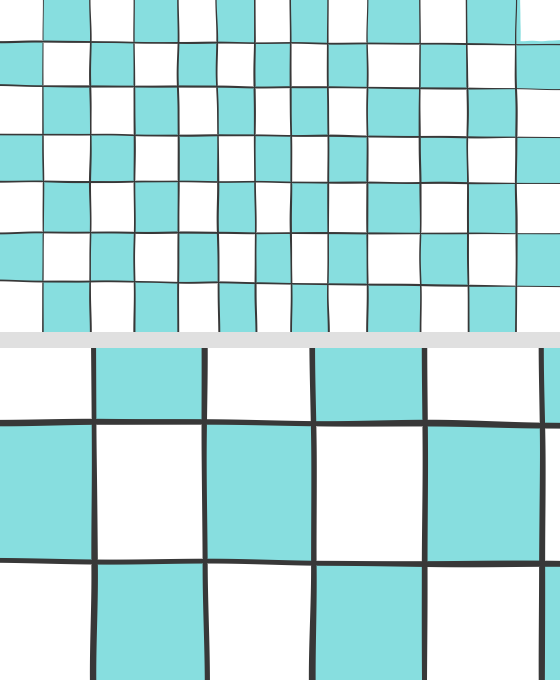
Top, the full canvas; bottom, a detail of the centre.
Reproduce this pattern procedurally as a Shadertoy shader.

```glsl
// Hand-drawn teal and white checkerboard with wobbly dark ink lines.

const vec3 PAPER = vec3(1.0);
const vec3 TEAL = vec3(0.53, 0.87, 0.875);
const vec3 INK = vec3(0.22);

const float LINE_WIDTH = 0.0057;   // in canvas heights
const float WOBBLE = 0.0017;       // sideways drift of the pen
const float WOBBLE_FREQ = 9.0;
const float WIDTH_VARIATION = 0.2;
const vec2 CORNER_GAP = vec2(0.930, 0.123);  // unfilled part of the last top cell

// Uneven grid lines: where each starts and ends, as fractions of the canvas
const int COLUMN_LINES = 12;
const int ROW_LINES = 6;
const float COLUMN_TOP[COLUMN_LINES] = float[](
    0.0770, 0.1612, 0.2393, 0.3178, 0.3866, 0.4546,
    0.5182, 0.5855, 0.6562, 0.7490, 0.8333, 0.9216);
const float COLUMN_BOTTOM[COLUMN_LINES] = float[](
    0.0770, 0.1615, 0.2403, 0.3190, 0.3910, 0.4574,
    0.5208, 0.5862, 0.6564, 0.7510, 0.8368, 0.9223);
const float ROW_LEFT[ROW_LINES] = float[](0.1255, 0.2576, 0.4039, 0.5459, 0.7015, 0.8455);
const float ROW_RIGHT[ROW_LINES] = float[](0.1343, 0.2686, 0.4148, 0.5524, 0.7030, 0.8624);

float hash(float n) {
    return fract(sin(n * 127.1) * 43758.5);
}

// Smooth 1D noise in -1..1
float noise(float x) {
    float i = floor(x), f = fract(x);
    return 2.0 * mix(hash(i), hash(i + 1.0), f * f * (3.0 - 2.0 * f)) - 1.0;
}

// Antialiased coverage of the region where dist < 0
float cover(float dist, float pixel) {
    return clamp(0.5 - dist / pixel, 0.0, 1.0);
}

// Adds one pen line: darkens the ink and flips the checker beyond the line
void penLine(float dist, float along, float seed, float width, float pixel,
             inout float checker, inout float ink) {
    float t = along * WOBBLE_FREQ + seed * 37.0;
    dist += WOBBLE * noise(t);
    width *= 1.0 + WIDTH_VARIATION * noise(t * 0.8 + 500.0);
    checker *= 2.0 * cover(dist, pixel) - 1.0;
    ink = max(ink, cover(abs(dist) - 0.5 * width, pixel));
}

void mainImage(out vec4 fragColor, in vec2 fragCoord) {
    vec2 uv = fragCoord / iResolution.xy;
    uv.y = 1.0 - uv.y;  // measured from the top
    float aspect = iResolution.x / iResolution.y;
    float pixel = 1.0 / iResolution.y;
    float checker = -1.0;  // -1 paper, +1 teal
    float ink = 0.0;

    // Upright lines, finer near the top and at the left edge
    float topTaper = mix(0.75, 1.0, smoothstep(0.0, 0.3, uv.y));
    for (int i = 0; i < COLUMN_LINES; i++) {
        float dist = (uv.x - mix(COLUMN_TOP[i], COLUMN_BOTTOM[i], uv.y)) * aspect;
        float width = LINE_WIDTH * topTaper * (i == 0 ? 0.75 : 1.0);
        penLine(dist, uv.y, float(i + 1), width, pixel, checker, ink);
    }

    // Level lines, finer at the right edge
    float rightTaper = mix(1.0, 0.6, smoothstep(0.82, 0.95, uv.x));
    for (int i = 0; i < ROW_LINES; i++) {
        float dist = uv.y - mix(ROW_LEFT[i], ROW_RIGHT[i], uv.x);
        penLine(dist, uv.x * aspect, float(i + 21), LINE_WIDTH * rightTaper,
                pixel, checker, ink);
    }

    // The top right cell has teal only along its left and lower edges
    int last = COLUMN_LINES - 1;
    vec2 cell = vec2(COLUMN_TOP[last], mix(ROW_LEFT[0], ROW_RIGHT[0], uv.x));
    vec2 toCell = (uv - cell) * vec2(-aspect, 1.0);
    vec2 toGap = (uv - CORNER_GAP) * vec2(-aspect, 1.0);
    toGap += 0.002 * vec2(noise(uv.y * 20.0), noise(uv.x * 60.0));
    float spill = cover(max(toCell.x, toCell.y), pixel)
                * (1.0 - cover(max(toGap.x, toGap.y), pixel));

    float fill = max(0.5 + 0.5 * checker, spill);
    vec3 color = mix(mix(PAPER, TEAL, fill), INK, ink);
    fragColor = vec4(color, 1.0);
}
```
